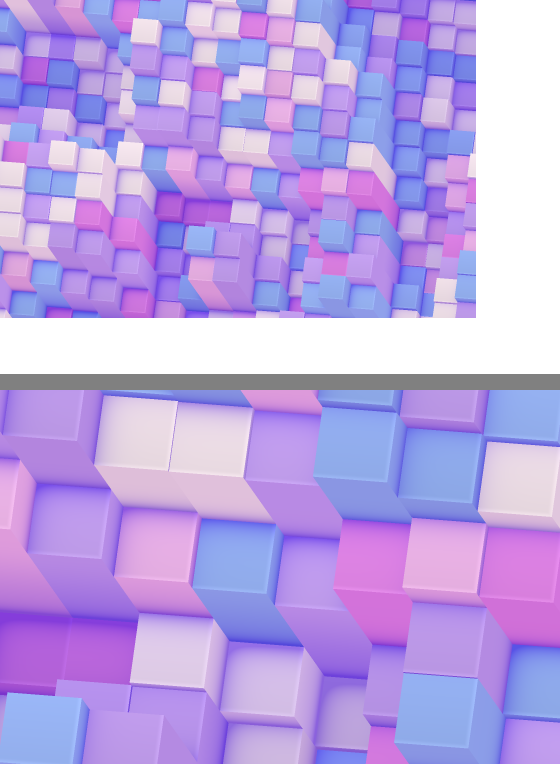
Top: the whole. Bottom: its middle third, enlarged.
Reproduce this background procedurally as a WebGL 1 fragment shader.

```glsl
precision highp float;
// Pastel field of stepped cubes at random heights, with a white margin right and below.

uniform vec2 u_resolution;

#define CELLS_TALL 13.84            // cell widths per canvas height
#define PANEL 0.85                  // part of the canvas that is filled
#define STEP_X vec2(1.0, 0.19)      // spacing between columns, y down
#define STEP_Y vec2(0.0, 1.03)      // spacing between rows
#define DEPTH vec2(0.60, 0.85)      // direction in which the sides recede
#define SLOPE vec2(0.14, 0.20)      // height lost per column and per row
#define RELIEF 1.6                  // height of the raised groups
#define JITTER 0.3                  // height variation of single cubes
#define GROUPING 0.43               // frequency of the raised groups
#define SHADE vec3(0.48, 0.36, 0.83)
#define SAMPLES 3                   // antialiasing samples per axis

float hash(vec2 p) {
  return fract(sin(dot(p, vec2(127.1, 311.7))) * 43758.5453);
}

float noise(vec2 p) {
  vec2 i = floor(p), f = fract(p);
  f = f * f * (3.0 - 2.0 * f);
  return mix(mix(hash(i), hash(i + vec2(1.0, 0.0)), f.x),
             mix(hash(i + vec2(0.0, 1.0)), hash(i + 1.0), f.x), f.y);
}

// Coordinates of p in the basis (a, b)
vec2 solve(vec2 a, vec2 b, vec2 p) {
  return vec2(p.x * b.y - p.y * b.x, a.x * p.y - a.y * p.x) / (a.x * b.y - a.y * b.x);
}

float cubeTop(vec2 cell) {
  float group = smoothstep(0.2, 0.8, noise(cell * GROUPING + 7.3));
  return RELIEF * group + JITTER * hash(cell + 31.7) - dot(SLOPE, cell);
}

vec3 cubeColor(vec2 cell) {
  float pick = hash(cell * 1.37 + 5.1);
  vec3 white = vec3(0.94, 0.88, 0.91), blue = vec3(0.58, 0.69, 0.94);
  vec3 lilac = vec3(0.76, 0.62, 0.93), pink = vec3(0.91, 0.69, 0.89);
  vec3 magenta = vec3(0.86, 0.50, 0.88);
  vec3 c = pick < 0.28 ? white : pick < 0.55 ? blue : pick < 0.76 ? lilac
         : pick < 0.86 ? pink : magenta;
  return c + 0.04 * (hash(cell + 3.9) - 0.5);
}

// Darkening at distance d from a wall that rises above the surface
float crease(float wall, float d) {
  return (1.0 - exp(-3.0 * max(wall, 0.0))) * exp(-7.0 * d);
}

vec3 cubes(vec2 p) {
  vec2 a = STEP_X - SLOPE.x * DEPTH, b = STEP_Y - SLOPE.y * DEPTH;
  vec2 origin = solve(STEP_X, STEP_Y, p);
  vec2 ray = solve(a, b, DEPTH);
  float z0 = -dot(SLOPE, origin);
  float k = RELIEF + JITTER + 0.4;
  vec2 cell = floor(origin + k * ray);
  float face = 0.0, ground = -1000.0;

  // Descend cell by cell until a top (0), right (1) or lower (2) face is met
  for (int i = 0; i < 14; i++) {
    float top = cubeTop(cell);
    if (top >= z0 + k) break;
    vec2 leave = (cell - origin) / ray;
    float next = max(leave.x, leave.y);
    if (top - z0 > next) {
      k = top - z0;
      face = 0.0;
      break;
    }
    ground = top;
    k = next;
    if (leave.x > leave.y) { cell.x -= 1.0; face = 1.0; }
    else { cell.y -= 1.0; face = 2.0; }
  }

  vec2 q = origin + k * ray - cell;
  float z = z0 + k;
  vec3 color = cubeColor(cell);
  float occlusion = 0.4 * (1.0 - smoothstep(0.0, 1.1, z + dot(SLOPE, cell)));

  if (face < 0.5) {
    // Lit front with soft bevels and shaded contact edges
    float rim = min(1.0 - q.x, 1.0 - q.y);
    color *= 1.02 - 0.05 * q.y;
    color += 0.05 * (1.0 - smoothstep(0.0, 0.07, rim));
    occlusion += 0.7 * crease(cubeTop(cell - vec2(1.0, 0.0)) - z, q.x);
    occlusion += 0.9 * crease(cubeTop(cell - vec2(0.0, 1.0)) - z, q.y);
    occlusion += 0.5 * crease(cubeTop(cell + vec2(1.0, 0.0)) - z, 1.0 - q.x);
    occlusion += 0.5 * crease(cubeTop(cell + vec2(0.0, 1.0)) - z, 1.0 - q.y);
  } else {
    color *= face < 1.5 ? vec3(0.95, 0.90, 0.97) : vec3(0.94, 0.86, 0.95);
    occlusion += 0.75 * exp(-14.0 * (z - ground));
  }
  // Shadows keep the hue and lean to violet
  return mix(color, color * SHADE * 1.15, clamp(occlusion, 0.0, 0.9));
}

void main() {
  vec3 sum = vec3(0.0);
  for (int y = 0; y < SAMPLES; y++) {
    for (int x = 0; x < SAMPLES; x++) {
      vec2 offset = (vec2(float(x), float(y)) + 0.5) / float(SAMPLES) - 0.5;
      vec2 uv = (gl_FragCoord.xy + offset) / u_resolution;
      uv.y = 1.0 - uv.y;
      vec2 p = uv * vec2(u_resolution.x / u_resolution.y, 1.0) * CELLS_TALL;
      sum += max(uv.x, uv.y) < PANEL ? cubes(p) : vec3(1.0);
    }
  }
  gl_FragColor = vec4(sum / float(SAMPLES * SAMPLES), 1.0);
}
```
